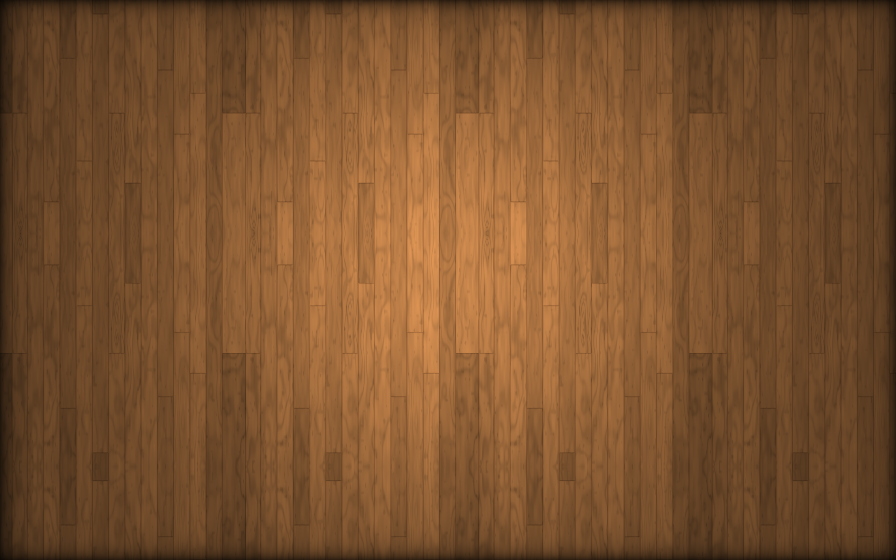
This texture is drawn by a WebGL 1 fragment shader. Its source:

```glsl
precision highp float;
// Wood floor of narrow vertical boards. A tile of 14 boards repeats across and
// mirrors up and down; noise contours give each board its grain, and a warm
// pool of light fades towards dark edges.

uniform vec2 u_resolution;

// Lengths are in units of 1/480 of the canvas height.
const float CANVAS_HEIGHT = 480.0;
const float TILE_WIDTH = 200.0;
const float TILE_HEIGHT = 400.0;
const float TILE_LEFT = 190.5;
const float FIRST_BOARD = 20.0;    // the first two boards differ in width
const float SECOND_BOARD = 13.0;
const float BOARD = 13.92;
const float BOARD_COUNT = 14.0;

// One entry per board: joint distance from the mirror line, tone on each side.
const mat4 JOINTS = mat4(103, 103, 250, 27, 150, 62, 188, 103,
                         43, 250, 140, 85, 120, 250, 0, 0);
const mat4 NEAR_TONES = mat4(0.99, 0.95, 0.98, 1.07, 0.91, 1.05, 0.95, 0.98,
                             0.90, 1.04, 0.93, 1.04, 1.05, 0.89, 1, 1);
const mat4 FAR_TONES = mat4(0.82, 0.92, 0.98, 1.00, 0.88, 1.02, 0.86, 1.01,
                            1.00, 1.04, 0.95, 1.00, 1.03, 0.89, 1, 1);

const vec3 WOOD = vec3(1.0, 0.668, 0.378);
const vec3 SEAM_TINT = vec3(0.80, 0.77, 0.74);
const float SEAM_WIDTH = 0.55;
const float RING_COUNT = 4.5;
const float RING_DEPTH = 0.13;
const float FIBRE_DEPTH = 0.09;
const float MOTTLE_DEPTH = 0.10;
const float PORE_DEPTH = 0.10;

const float AMBIENT = 0.435;
const float POOL_LIGHT = 0.37;
const float POOL_RADIUS = 205.0;
const float POOL_LIFT = 10.0;
const float EDGE_SHADE = 0.62;
const float EDGE_WIDTH = 7.0;

float hash(vec2 p) {
  return fract(sin(dot(p, vec2(127.1, 311.7))) * 43758.5453);
}

float noise(vec2 p) {
  vec2 i = floor(p), f = fract(p);
  f = f * f * (3.0 - 2.0 * f);
  return mix(mix(hash(i), hash(i + vec2(1, 0)), f.x),
             mix(hash(i + vec2(0, 1)), hash(i + vec2(1, 1)), f.x), f.y);
}

// Entry k of a table of up to 16 values.
float entry(mat4 table, float k) {
  vec4 slots = vec4(0, 1, 2, 3);
  vec4 column = table * vec4(equal(slots, vec4(floor(k / 4.0))));
  return dot(column, vec4(equal(slots, vec4(mod(k, 4.0)))));
}

// Pointed swelling of the grain around a center.
float eye(vec2 p, vec2 center, vec2 size) {
  return exp(-length((p - center) / size) * 1.5);
}

// Board index, position within the board and board width.
vec3 boardAt(float x) {
  if (x < FIRST_BOARD) return vec3(0.0, x, FIRST_BOARD);
  x -= FIRST_BOARD;
  if (x < SECOND_BOARD) return vec3(1.0, x, SECOND_BOARD);
  x -= SECOND_BOARD;
  float k = min(floor(x / BOARD), BOARD_COUNT - 3.0);
  return vec3(k + 2.0, x - k * BOARD, BOARD);
}

vec3 woodAt(vec2 p, float pixel) {
  vec3 board = boardAt(p.x);
  float joint = entry(JOINTS, board.x);
  float side = step(joint, p.y);
  vec2 seed = vec2(board.x * 17.3, board.x * 5.7 + side * 41.0);
  float tone = mix(entry(NEAR_TONES, board.x), entry(FAR_TONES, board.x), side);

  // Growth rings: contours of stretched noise, swollen at the knots
  float field = noise(p * vec2(0.10, 0.014) + seed);
  field += 0.22 * noise(p * vec2(0.22, 0.06) + seed.yx);
  float knot = eye(p, vec2(27.0, 0.0), vec2(3.6, 13.0));
  field += 1.1 * knot;
  field += 0.9 * eye(p, vec2(109.5, 80.0), vec2(4.0, 40.0));
  field += 0.8 * eye(p, vec2(124.0, 0.0), vec2(4.5, 17.0));
  float ring = pow(0.5 + 0.5 * sin(6.2832 * RING_COUNT * field), 3.0);
  float figure = 0.35 + 0.65 * hash(seed + 3.0);
  tone *= 1.0 - RING_DEPTH * figure * ring - 0.18 * knot * knot;

  // Fine fibres, broad mottling and short dark pores
  tone += FIBRE_DEPTH * (noise(p * vec2(0.75, 0.07) + seed) - 0.5);
  tone += MOTTLE_DEPTH * (noise(p * vec2(0.16, 0.035) + seed + 9.0) - 0.5);
  tone -= PORE_DEPTH * smoothstep(0.76, 0.98, noise(p * vec2(0.6, 0.16) + seed + 23.0));

  // Dark lines where boards meet
  float gap = min(min(board.y, board.z - board.y), abs(p.y - joint));
  float seam = 1.0 - smoothstep(SEAM_WIDTH - 0.5 * pixel, SEAM_WIDTH + 0.5 * pixel, gap);
  return WOOD * tone * mix(vec3(1.0), SEAM_TINT, seam * 0.7);
}

void main() {
  float pixel = CANVAS_HEIGHT / u_resolution.y;
  vec2 size = u_resolution * pixel;
  vec2 p = gl_FragCoord.xy * pixel;

  // Repeat across, mirror up and down
  float fromTop = mod(size.y - p.y, TILE_HEIGHT);
  vec2 tile = vec2(mod(p.x - TILE_LEFT, TILE_WIDTH), abs(fromTop - 0.5 * TILE_HEIGHT));
  vec3 color = woodAt(tile, pixel);

  // Pool of light and shaded border
  float r = length(p - 0.5 * size - vec2(0.0, POOL_LIFT)) / POOL_RADIUS;
  vec2 border = exp(-min(p, size - p) / EDGE_WIDTH);
  float light = AMBIENT + POOL_LIGHT * exp(-r * r) - 0.012 * r * r;
  light *= (1.0 - EDGE_SHADE * border.x) * (1.0 - EDGE_SHADE * border.y);
  gl_FragColor = vec4(color * light, 1.0);
}
```
